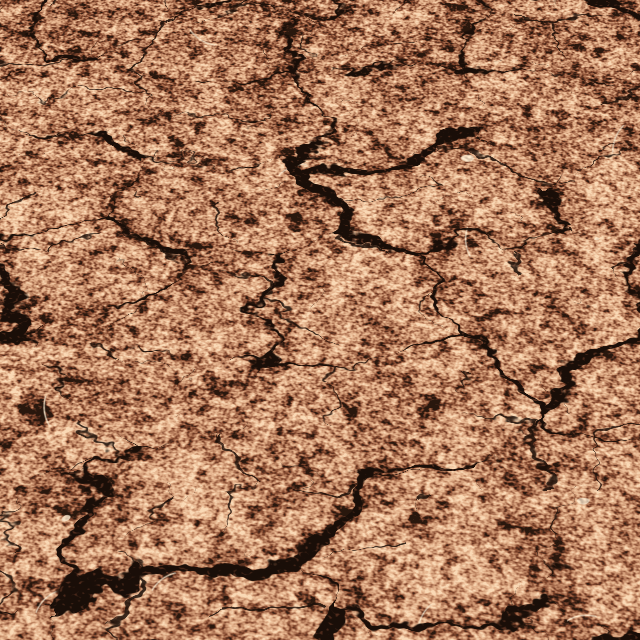
A Shadertoy shader for this texture:

```glsl
// Sunbaked clay split into plates, seen at a slant. Warped Voronoi edges on a
// foreshortened ground plane form the cracks; layered gradient noise colours the
// soil, and scattered clods, pale chips and straws lie on top.

const vec3 SHADOW = vec3(0.10, 0.055, 0.03);
const vec3 DARK   = vec3(0.16, 0.09, 0.05);
const vec3 UMBER  = vec3(0.33, 0.18, 0.12);
const vec3 RUST   = vec3(0.50, 0.27, 0.17);
const vec3 CLAY   = vec3(0.65, 0.42, 0.30);
const vec3 SAND   = vec3(0.78, 0.56, 0.42);
const vec3 PALE   = vec3(0.90, 0.71, 0.56);
const vec3 CREAM  = vec3(0.98, 0.85, 0.71);
const vec3 CHIP   = vec3(0.93, 0.86, 0.76);

const float TILT = 0.28;                     // foreshortening towards the top
const vec2 PLATE_SCALE = vec2(2.9, 15.7);    // plates across, and into the depth
const vec2 CRACK_WIDTH = vec2(-0.006, 0.062);
const vec2 HAIRLINE_WIDTH = vec2(-0.03, 0.022);
const vec2 CLOD_GRID = vec2(5.0, 7.0);
const vec2 SUN_DIR = vec2(0.83, -0.56);      // direction in which shadows fall
const float GRAIN_SCALE = 120.0;

vec2 hash2(vec2 p) {
    uvec2 q = uvec2(ivec2(p)) * uvec2(1597334673u, 3812015801u);
    uint n = (q.x ^ q.y) * 1597334673u;
    n = (n ^ (n >> 15)) * 2246822519u;
    n ^= n >> 13;
    return vec2(float(n & 0xffffu), float(n >> 16)) / 65535.0;
}

float cornerSlope(vec2 cell, vec2 offset) {
    float a = 6.2832 * hash2(cell).x;
    return dot(vec2(cos(a), sin(a)), offset);
}

float gradNoise(vec2 p) {
    vec2 i = floor(p), f = p - i, e = vec2(1, 0);
    vec2 u = f * f * f * (f * (f * 6.0 - 15.0) + 10.0);
    return mix(mix(cornerSlope(i, f), cornerSlope(i + e.xy, f - e.xy), u.x),
               mix(cornerSlope(i + e.yx, f - e.yx), cornerSlope(i + e.xx, f - e.xx), u.x), u.y);
}

vec2 noise2(vec2 p) {
    return vec2(gradNoise(p), gradNoise(p + vec2(37.4, 91.7)));
}

// Distance to the nearest crack wall; each edge has its own width, some none.
float crackGap(vec2 p, vec2 width) {
    vec2 cell = floor(p), nearest = vec2(0), toNearest = vec2(0);
    float best = 9.0, gap = 9.0;
    for (int k = 0; k < 9; k++) {
        vec2 o = vec2(k % 3 - 1, k / 3 - 1);
        vec2 r = cell + o + 0.1 + 0.8 * hash2(cell + o) - p;
        if (dot(r, r) < best) { best = dot(r, r); nearest = cell + o; toNearest = r; }
    }
    for (int k = 0; k < 25; k++) {
        vec2 c = nearest + vec2(k % 5 - 2, k / 5 - 2);
        vec2 r = c + 0.1 + 0.8 * hash2(c) - p;
        vec2 across = r - toNearest;
        if (dot(across, across) < 1e-4) continue;
        float h = hash2(c + nearest + 531.0).x;
        float d = dot(0.5 * (r + toNearest), normalize(across));
        gap = min(gap, d - mix(width.x, width.y, h * h));
    }
    return gap;
}

// Scattered debris: x = thrown shadow, y = sunlit flank, z = pale chips and straws.
vec3 debris(vec2 uv, float pixel) {
    vec2 cell = floor(uv * CLOD_GRID);
    float rough = gradNoise(uv * 38.0) + 0.6 * gradNoise(uv * 95.0);
    vec3 cover = vec3(0);
    for (int k = 0; k < 9; k++) {
        vec2 c = cell + vec2(k % 3 - 1, k / 3 - 1);
        vec2 place = hash2(c + 71.0), kind = hash2(c + 211.0), form = hash2(c + 409.0);
        vec2 d = uv - (c + 0.2 + 0.6 * place) / CLOD_GRID;
        vec2 s = vec2(dot(d, SUN_DIR), dot(d, vec2(-SUN_DIR.y, SUN_DIR.x)));
        float size = mix(0.012, 0.034, form.x * form.x);
        if (kind.x < 0.6) {
            float shade = length(s / vec2(1.4, 0.85)) / size + 1.1 * rough;
            float flank = length(s + vec2(1.1 * size, 0)) / size + 0.7 * rough;
            cover.x = max(cover.x, (1.0 - smoothstep(0.25, 1.1, shade)) * mix(0.5, 1.0, form.y));
            cover.y = max(cover.y, 1.0 - smoothstep(0.3, 1.2, flank));
        }
        vec2 m = d - 0.05 * (form - 0.5);
        float a = 3.1416 * form.y;
        m = mat2(cos(a), -sin(a), sin(a), cos(a)) * m;
        float chip = length(m * vec2(1.0, 1.7)) + 0.004 * rough - mix(0.004, 0.011, form.x);
        m.y += 9.0 * m.x * m.x;
        float straw = length(vec2(max(abs(m.x) - 0.022, 0.0), m.y)) - 0.0012;
        float outline = kind.y < 0.17 ? chip : (kind.y < 0.36 ? straw : 1.0);
        cover.z = max(cover.z, 1.0 - smoothstep(-pixel, pixel, outline));
    }
    return cover;
}

// Soil ramp: tone is roughly a normal deviate, darkest to brightest.
vec3 soilColor(float tone) {
    vec3 c = mix(DARK, UMBER, clamp((tone + 2.8) / 0.8, 0.0, 1.0));
    c = mix(c, RUST, clamp((tone + 2.0) / 0.7, 0.0, 1.0));
    c = mix(c, CLAY, clamp((tone + 1.3) / 0.7, 0.0, 1.0));
    c = mix(c, SAND, clamp((tone + 0.6) / 0.75, 0.0, 1.0));
    c = mix(c, PALE, clamp((tone - 0.15) / 0.9, 0.0, 1.0));
    return mix(c, CREAM, clamp((tone - 1.2) / 1.2, 0.0, 1.0));
}

void mainImage(out vec4 fragColor, in vec2 fragCoord) {
    vec2 uv = fragCoord / iResolution.xy;
    float pixel = 1.0 / iResolution.y, depth = 1.0 / (1.0 - TILT * uv.y);
    vec2 ground = vec2(uv.x - 0.5, 1.0) * depth * PLATE_SCALE;
    // Cracks, made ragged by three sizes of warp
    vec2 bent = ground + 0.35 * noise2(ground * 1.7) + 0.09 * noise2(ground * 7.0)
              + 0.035 * noise2(ground * 22.0);
    float gap = crackGap(bent, CRACK_WIDTH) + 0.03 * gradNoise(ground * 4.0);
    float hairline = crackGap(bent * 1.9 + 17.0, HAIRLINE_WIDTH) + 0.04 * gradNoise(ground * 2.3);
    float soft = 4.5 * depth * pixel;
    float crack = 1.0 - smoothstep(-soft, soft, gap);
    crack = max(crack, 0.85 * (1.0 - smoothstep(-soft, 2.0 * soft, hairline)));
    // Soil tone, from broad stains down to grit
    vec2 soil = mat2(0.96, 0.28, -0.28, 0.96) * (uv * vec2(1.0, 1.4) * (1.0 + 0.3 * uv.y));
    float grit = gradNoise(soil * GRAIN_SCALE);
    float tone = 0.32 + 1.6 * gradNoise(soil * 7.0) + 1.6 * gradNoise(soil * 19.0 + 5.0)
               + 2.3 * gradNoise(soil * 52.0 + 9.0) + 3.0 * grit
               + 1.6 * gradNoise(soil.yx * GRAIN_SCALE * 1.7);
    tone -= 1.8 * smoothstep(0.1, 0.45, gradNoise(soil * 30.0 + 40.0));
    tone -= 0.9 * exp(-24.0 * max(gap, 0.0)) + 0.5 * smoothstep(0.75, 1.0, uv.y);
    // Debris and cracks over the soil
    vec3 cover = debris(uv, pixel);
    vec3 color = soilColor(tone + 0.5 * cover.y - 3.2 * cover.x);
    color = mix(color, CHIP * (1.0 + 0.3 * grit), 0.85 * cover.z);
    color = mix(color, mix(SHADOW, UMBER, smoothstep(0.15, 0.6, grit)), crack);
    fragColor = vec4(color, 1.0);
}
```
